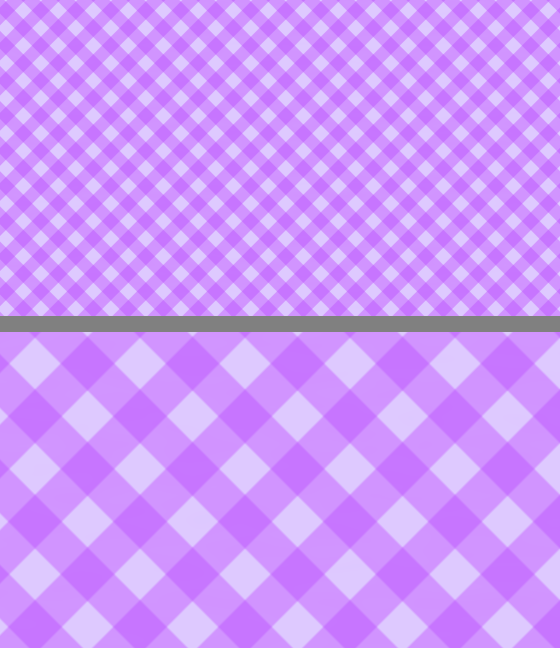
Top: the whole. Bottom: its middle third, enlarged.
Give the GLSL for this pattern, as a Shadertoy shader.

```glsl
// Diagonal gingham check in lilac and violet with a faint fibre mottling
#define REPEATS vec2(16.0, 9.0)
#define PHASE vec2(0.667, 0.70)
#define BAND_WIDTH 0.51
#define EDGE_SOFTNESS 0.02
#define FIBRE_CELLS vec2(32.0, 54.0)
#define FIBRE_AMOUNT 0.06
#define LIGHT vec3(0.87, 0.79, 1.00)
#define MID vec3(0.82, 0.58, 1.00)
#define DARK vec3(0.78, 0.46, 1.00)

// Unit gradient at a lattice point, wrapped to the given period
vec2 latticeGradient(vec2 cell, vec2 period) {
    cell = mod(cell, period);
    vec3 q = fract(cell.xyx * vec3(0.1031, 0.1030, 0.0973));
    q += dot(q, q.yzx + 33.33);
    float angle = 6.2832 * fract((q.x + q.y) * q.z);
    return vec2(cos(angle), sin(angle));
}

// Tiling gradient noise, roughly -0.7 to 0.7
float gradientNoise(vec2 p, vec2 period) {
    vec2 i = floor(p);
    vec2 f = p - i;
    vec2 w = f * f * f * (f * (f * 6.0 - 15.0) + 10.0);
    vec2 e = vec2(1.0, 0.0);
    float a = dot(latticeGradient(i, period), f);
    float b = dot(latticeGradient(i + e.xy, period), f - e.xy);
    float c = dot(latticeGradient(i + e.yx, period), f - e.yx);
    float d = dot(latticeGradient(i + e.xx, period), f - e.xx);
    return mix(mix(a, b, w.x), mix(c, d, w.x), w.y);
}

// Coverage of a repeating band centred halfway through each period
float band(float t, float blur) {
    float dist = abs(fract(t) - 0.5) - 0.5 * BAND_WIDTH;
    return 1.0 - smoothstep(-blur, blur, dist);
}

void mainImage(out vec4 fragColor, in vec2 fragCoord) {
    vec2 uv = fragCoord / iResolution.xy;
    vec2 p = uv * REPEATS - PHASE;

    // Edge blur follows the pixel footprint along the diagonals
    vec2 footprint = REPEATS / iResolution.xy;
    float blur = max(EDGE_SOFTNESS, 0.5 * (footprint.x + footprint.y));

    // Two crossing diagonal bands: 0 = ground, 1 = one band, 2 = overlap
    float layers = band(p.x + p.y, blur) + band(p.x - p.y, blur);

    // Slight uneven dye
    layers += FIBRE_AMOUNT * gradientNoise(uv * FIBRE_CELLS, FIBRE_CELLS);

    vec3 color = mix(LIGHT, MID, clamp(layers, 0.0, 1.0));
    color = mix(color, DARK, clamp(layers - 1.0, 0.0, 1.0));
    fragColor = vec4(color, 1.0);
}
```
